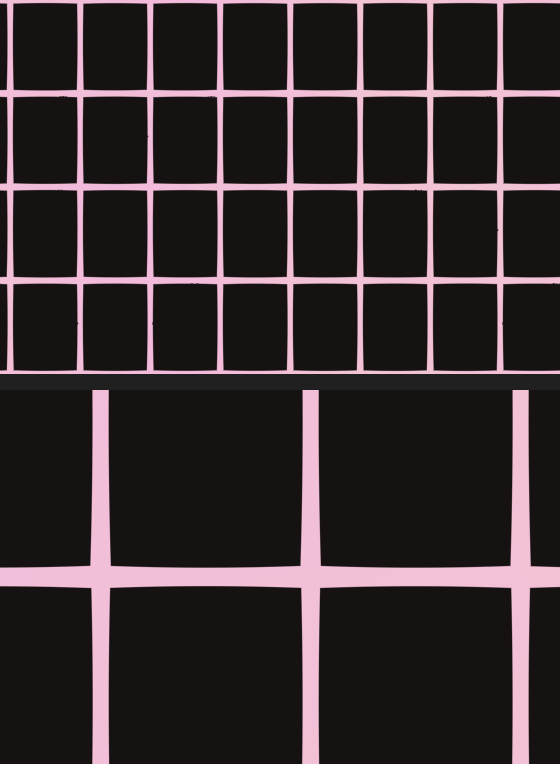
Top: the whole. Bottom: its middle third, enlarged.
Write a WebGL 1 fragment shader that draws this pattern.

```glsl
precision highp float;
uniform vec2 u_resolution;

const vec2 REPEATS = vec2(8.0, 4.0);
const vec2 CELL_SIZE = vec2(0.75, 1.0);

float hash(vec2 p) {
  return fract(sin(dot(p, vec2(12.99, 78.23))) * 4375.85);
}

// Upright pane with bowed sides, slightly narrower at the foot
float paneDistance(vec2 p, vec2 id) {
  vec2 q = p / vec2(0.346, 0.467);
  vec2 halfSize = vec2(0.346, 0.467) - 0.0065 * q.yx * q.yx;
  halfSize.x += 0.0015 * q.y;
  halfSize += 0.0015 * (vec2(hash(id), hash(id + 17.0)) - 0.5);
  vec2 d = abs(p) - halfSize;
  return max(d.x, d.y);
}

// Tiny dark burrs on the rim of a few panes
float burrDistance(vec2 p, vec2 id) {
  float d = 1.0;
  float start = mix(0.05, 0.27, hash(id + 3.0));
  for (int i = 0; i < 3; i++) {
    float k = float(i);
    float r = 0.005 + 0.006 * hash(id + k * 5.0);
    vec2 topSpot = vec2(start + 0.03 * k, 0.461);
    if (hash(id + 9.0) < 0.35) d = min(d, length((p - topSpot) * vec2(0.6, 1.0)) - r);
  }
  vec2 sideSpot = vec2(hash(id + 31.0) < 0.5 ? -0.346 : 0.346, 0.04);
  if (hash(id + 23.0) < 0.12) d = min(d, length((p - sideSpot) * vec2(1.0, 0.5)) - 0.007);
  return d;
}

void main() {
  vec2 uv = gl_FragCoord.xy / u_resolution;
  vec2 grid = uv * REPEATS - vec2(0.146, 0.0);
  vec2 id = mod(floor(grid), REPEATS);
  vec2 p = (fract(grid) - 0.5) * CELL_SIZE;

  float d = min(paneDistance(p, id), burrDistance(p, id));
  float pixel = REPEATS.y / u_resolution.y;
  float line = smoothstep(-0.8 * pixel, 0.8 * pixel, d);

  // Slow drift of the pink, whole waves across the tile
  float drift = 0.5 + 0.35 * sin(6.28318 * (uv.x - 0.5))
                    + 0.15 * sin(6.28318 * (2.0 * uv.x + uv.y));
  vec3 pink = mix(vec3(0.95, 0.73, 0.86), vec3(0.95, 0.77, 0.83), drift);
  vec3 black = vec3(0.09, 0.07, 0.07);

  gl_FragColor = vec4(mix(black, pink, line), 1.0);
}
```
